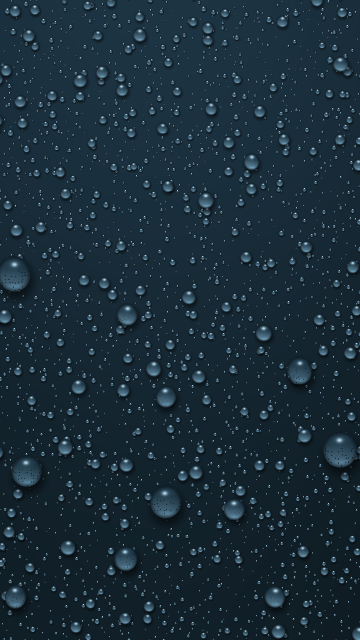
Write a WebGL 1 fragment shader that draws this texture.

```glsl
precision highp float;
// Water droplets on a dark blue pane, lit from above.
// Five scattered layers, from fine mist to large beads, are painted over a
// soft gradient; each bead has a shadow, lit body, dark rim and highlight.
uniform vec2 u_resolution;

const vec3 PANE_TOP = vec3(0.108, 0.195, 0.253);
const vec3 PANE_BOTTOM = vec3(0.062, 0.118, 0.150);
const vec3 WATER_DEEP = vec3(0.085, 0.165, 0.215);
const vec3 WATER_GLOW = vec3(0.36, 0.51, 0.60);
const vec3 HIGHLIGHT = vec3(0.76, 0.88, 0.95);
const float ANYWHERE = 9.0;

vec3 hash3(vec2 cell, float seed) {
  vec3 h = fract(vec3(cell.xyx + seed * 17.3) * vec3(0.1031, 0.1030, 0.0973));
  h += dot(h, h.yxz + 33.33);
  return fract((h.xxy + h.yzz) * h.zyx);
}

mat2 rotation(float angle) {
  float c = cos(angle), s = sin(angle);
  return mat2(c, s, -s, c);
}

float spot(vec2 q, vec2 center, vec2 size) {
  vec2 d = (q - center) / size;
  return exp(-dot(d, d));
}

// Dark specks seen inside the lower part of large beads
float specks(vec2 q, float seed) {
  vec2 grid = q * 5.0;
  vec3 h = hash3(floor(grid) + 20.0, seed);
  float d = length(fract(grid) - 0.25 - 0.5 * h.xy);
  return step(0.5, h.z) * (1.0 - smoothstep(0.10, 0.28, d))
       * (1.0 - smoothstep(0.0, 0.35, q.y));
}

// Paints one bead; offset is measured from its center
vec3 paintBead(vec3 under, vec2 offset, float radius, vec3 rnd, float pixel) {
  vec2 q = offset / radius;
  q.x *= 1.0 + 0.12 * rnd.x;
  q.x += 0.10 * (rnd.y - 0.5) * q.y;
  float d = length(q);
  float large = smoothstep(0.024, 0.04, radius);
  float blur = pixel / radius;

  float shadow = 1.0 - smoothstep(0.55, 1.55, length(q + vec2(-0.12, 0.36)));
  vec3 color = under * (1.0 - 0.55 * shadow);

  float lit = 1.0 - smoothstep(-0.95, 0.75, q.y + 0.15 * q.x);
  vec3 body = mix(WATER_DEEP, WATER_GLOW, lit * mix(0.92, 0.62, large));
  body += 0.10 * WATER_GLOW * (1.0 - d);
  body *= 1.0 - 0.38 * smoothstep(0.72, 1.0, d);
  body += 0.22 * WATER_GLOW * spot(q, vec2(0.08, -0.72), vec2(0.5, 0.16));

  float specked = large * specks(q, rnd.z * 7.0);
  body *= 1.0 - 0.5 * specked;

  vec2 glint = vec2(0.24, 0.17) * mix(1.0, 0.65, large) + 0.25 * blur;
  vec2 glintAt = vec2(0.3 * (rnd.y - 0.6), 0.52);
  body = mix(body, HIGHLIGHT, 0.85 * spot(q, glintAt, glint));
  body += 0.16 * WATER_GLOW * spot(q, vec2(0.0, 0.6), vec2(0.55, 0.25));

  float cover = 1.0 - smoothstep(1.0 - blur, 1.0 + blur * 0.7, d);
  return mix(color, body, cover);
}

// Scatters beads over a turned grid; none appear above the ceiling
vec3 scatter(vec3 color, vec2 p, float cell, vec2 radii, float density,
             float ceiling, float seed, float pixel) {
  mat2 turn = rotation(0.35 + seed * 0.47);
  vec2 grid = p * turn / cell;
  vec2 home = floor(grid);
  for (int j = -1; j <= 1; j++) {
    for (int i = -1; i <= 1; i++) {
      vec2 id = home + vec2(float(i), float(j));
      vec3 place = hash3(id + 100.0, seed);
      vec3 kind = hash3(id + 300.0, seed + 5.0);
      vec2 center = turn * ((id + 0.5 + 0.72 * (place.xy - 0.5)) * cell);
      float radius = mix(radii.x, radii.y, kind.x * kind.x);
      vec2 offset = p - center;
      if (place.z < density && center.y < ceiling
          && length(offset) < radius * 2.2) {
        color = paintBead(color, offset, radius, kind.yzx, pixel);
      }
    }
  }
  return color;
}

vec3 pane(vec2 uv) {
  vec3 color = mix(PANE_BOTTOM, PANE_TOP, smoothstep(0.0, 1.05, uv.y));
  float side = uv.x - 0.42;
  return color * (1.05 - 0.45 * side * side);
}

void main() {
  vec2 p = gl_FragCoord.xy / u_resolution.x;
  float pixel = 1.0 / u_resolution.x;
  vec3 color = pane(gl_FragCoord.xy / u_resolution);

  color = scatter(color, p, 0.021, vec2(0.0022, 0.0045), 0.46, ANYWHERE, 1.0, pixel);
  color = scatter(color, p, 0.037, vec2(0.0048, 0.0095), 0.48, ANYWHERE, 2.0, pixel);
  color = scatter(color, p, 0.075, vec2(0.0100, 0.0165), 0.52, ANYWHERE, 3.0, pixel);
  color = scatter(color, p, 0.130, vec2(0.0165, 0.0250), 0.38, ANYWHERE, 4.0, pixel);
  color = scatter(color, p, 0.270, vec2(0.0300, 0.0500), 0.55, 1.05, 6.0, pixel);

  gl_FragColor = vec4(color, 1.0);
}
```
